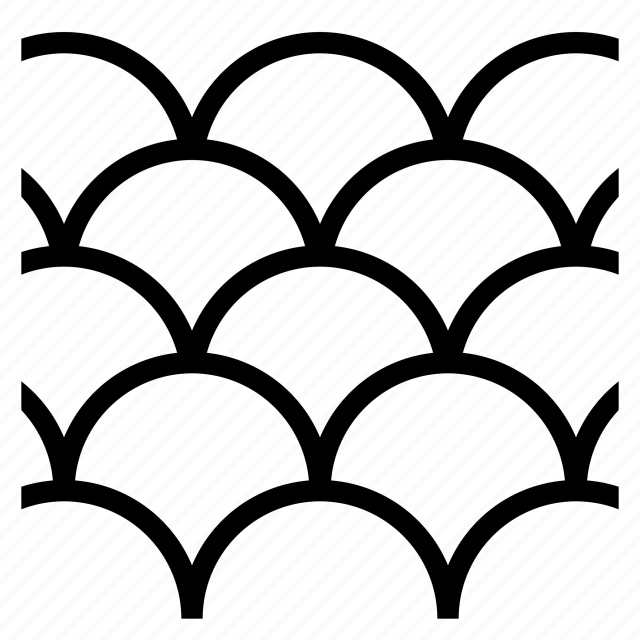
Give the GLSL for this pattern, as a WebGL 2 fragment shader.

```glsl
#version 300 es
precision highp float;
// Fish-scale pattern: five staggered rows of thick black arches on white.
// Rows are painted from the top down, each scale hiding the row behind it,
// then trimmed by a square margin; very faint diagonal bands tint the paper.

uniform vec2 u_resolution;
out vec4 fragColor;

const vec3 PAPER = vec3(1.0);
const vec3 BAND_TINT = vec3(0.984);
const vec3 INK = vec3(0.0);

const int ROWS = 5;
const float PITCH = 0.4;              // distance between neighbouring scales
const float RADIUS = 0.5 * PITCH;     // centre line of the arch
const float HALF_STROKE = 1.0 / 60.0;
const float TOP_ROW_Y = 0.73333;      // centre height of the highest row
const float ROW_STEP = 1.0 / 6.0;
const float LAST_ROW_DROP = 1.0 / 30.0; // extra gap above the lowest row
const float MARGIN = 1.0 / 30.0;
const float BAND_COUNT = 28.0;        // faint bands across the canvas
const float BAND_WIDTH = 0.36;        // share of each band period

// Coverage of the region where the signed distance is negative.
float fill(float dist, float pixel) {
    return 1.0 - smoothstep(-0.7 * pixel, 0.7 * pixel, dist);
}

// Distance from the nearest scale centre; sides run straight below it.
float scaleDistance(vec2 p, int row) {
    bool lowest = row == ROWS - 1;
    float centreY = TOP_ROW_Y - float(row) * ROW_STEP - (lowest ? LAST_ROW_DROP : 0.0);
    float shift = 0.5 * PITCH * float(row % 2);
    float x = mod(p.x - 0.5 - shift + 0.5 * PITCH, PITCH) - 0.5 * PITCH;
    return length(vec2(x, max(p.y - centreY, 0.0)));
}

// Ink left visible after stacking all rows.
float scaleInk(vec2 p, float pixel) {
    float ink = 0.0;
    for (int row = 0; row < ROWS; row++) {
        float r = scaleDistance(p, row);
        float cover = fill(r - RADIUS - HALF_STROKE, pixel);
        float stroke = 1.0 - fill(r - RADIUS + HALF_STROKE, pixel);
        ink = mix(ink, stroke, cover);
    }
    return ink;
}

// Diagonal bands rising to the right.
float diagonalBands(vec2 p, float pixel) {
    float phase = fract((p.x - p.y) * BAND_COUNT);
    return fill(abs(phase - 0.5) - 0.5 * BAND_WIDTH, 1.5 * pixel * BAND_COUNT);
}

void main() {
    float side = min(u_resolution.x, u_resolution.y);
    float pixel = 1.0 / side;
    vec2 p = (gl_FragCoord.xy - 0.5 * u_resolution) / side + 0.5;

    // Square trim
    vec2 edge = abs(p - 0.5) - (0.5 - MARGIN);
    float frame = fill(max(edge.x, edge.y), pixel);

    vec3 colour = mix(PAPER, BAND_TINT, diagonalBands(p, pixel));
    colour = mix(colour, INK, scaleInk(p, pixel) * frame);
    fragColor = vec4(colour, 1.0);
}
```
